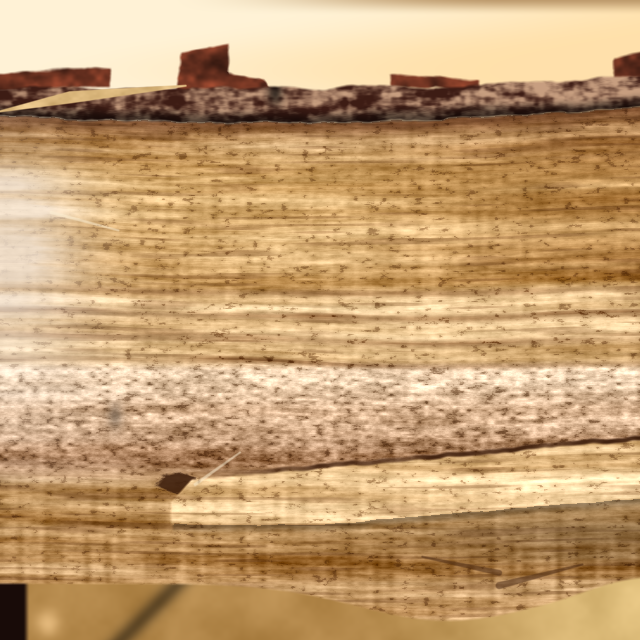
Give the GLSL for this texture, as a three.js fragment shader.

```glsl
// A split log seen side on: blurred backdrop, ragged bark rim with loose chips,
// streaked wood, and a pale splinter below a long crack.
// Layers are height curves and soft masks, textured by stretched value noise.
#define EDGE 0.003
#define STREAK_GAIN 0.48
#define GRAIN_GAIN 0.36
#define FIBRE_GAIN 0.08
#define BARK_DARK vec3(.24, .11, .08)
#define BARK_PALE vec3(.78, .62, .5)
#define CHIP_RED vec3(.43, .2, .13)
#define CRACK_DARK vec3(.24, .12, .05)
#define CREAM vec3(1., .95, .84)

varying vec2 vUv;

float hash(vec2 p) { return fract(sin(dot(p, vec2(127.1, 311.7))) * 43758.5); }

float noise(vec2 p) {
  vec2 i = floor(p), f = fract(p);
  f = f * f * (3. - 2. * f);
  return mix(mix(hash(i), hash(i + vec2(1, 0)), f.x),
             mix(hash(i + vec2(0, 1)), hash(i + vec2(1, 1)), f.x), f.y);
}

// Layered noise centred on zero
float fbm(vec2 p) {
  float sum = -.5, amp = .533;
  for (int i = 0; i < 4; i++) {
    sum += amp * noise(p);
    p = p * 2.03 + 17.3;
    amp *= .5;
  }
  return sum;
}

float above(float edge, float v) { return smoothstep(edge - EDGE, edge + EDGE, v); }
float between(float lo, float hi, float v) { return above(lo, v) * (1. - above(hi, v)); }
float blob(vec2 p, vec2 c, vec2 r) { vec2 d = (p - c) / r; return exp(-dot(d, d)); }

// Line from a to b, thinning toward b
float hair(vec2 p, vec2 a, vec2 b, float w) {
  vec2 d = b - a;
  float t = clamp(dot(p - a, d) / dot(d, d), 0., 1.);
  return 1. - smoothstep(0., EDGE, length(p - a - d * t) - w * (1. - t));
}

// Leaning plate with a sloped top
float plate(vec2 p, vec2 lo, vec2 hi, float lean, float slope) {
  p.x += lean * (p.y - lo.y);
  p.y -= slope * (p.x - lo.x);
  return between(lo.x, hi.x, p.x) * between(lo.y, hi.y, p.y);
}

vec3 backdrop(vec2 p) {
  vec3 top = mix(CREAM, vec3(1., .88, .67), smoothstep(.2, 1., p.x + .2 * sin(p.y * 30.)));
  top = mix(top, vec3(.72, .58, .4), smoothstep(.975, 1.005, p.y) * smoothstep(.25, .8, p.x));
  vec3 low = mix(vec3(.7, .53, .29), vec3(.87, .74, .48), smoothstep(.5, 1., p.x));
  low += .16 * fbm(p * 14.) + .2 * blob(p, vec2(.075, .025), vec2(.02));
  low *= 1. - .45 * blob(p, vec2(.19 + p.y, p.y), vec2(.02));
  low = mix(BARK_DARK * .4, low, smoothstep(.036, .047, p.x));
  return mix(low, top, step(.5, p.y));
}

// Base tone by height, from the belly up to the rim
vec3 woodTone(float y) {
  vec3 c = mix(vec3(.74, .56, .35), vec3(.74, .57, .36), smoothstep(.08, .2, y));
  c = mix(c, vec3(.68, .51, .37), smoothstep(.23, .28, y));
  c = mix(c, vec3(.82, .67, .53), smoothstep(.28, .35, y));
  c = mix(c, vec3(.93, .81, .68), smoothstep(.35, .41, y));
  c = mix(c, vec3(.9, .75, .54), smoothstep(.42, .44, y));
  c = mix(c, vec3(.79, .61, .37), smoothstep(.52, .57, y));
  c = mix(c, vec3(.84, .67, .43), smoothstep(.58, .66, y));
  return mix(c, vec3(.67, .48, .28), smoothstep(.72, .82, y));
}

vec3 wood(vec2 p) {
  float crack = .221 + .091 * p.x + .004 * noise(p.xx * 40.);
  float under = .18 + .082 * max(p.x - .5, 0.) + .004 * fbm(p.xx * 25.);
  float splinter = above(.267 + .9 * max(p.y - .215, 0.), p.x) * between(under, crack, p.y);

  // Grain follows a slow warp; the dusty band is granular
  vec2 g = p + vec2(0., .02 * noise(p * vec2(3, 5)) - .01);
  float dusty = smoothstep(.25, .29, p.y) * smoothstep(.44, .42, p.y) * (1. - splinter);
  float ridges = smoothstep(.42, .43, p.y) * smoothstep(.57, .54, p.y);
  float streak = fbm(g * vec2(2, 48)), fine = fbm(g * vec2(12, 150)), grain = fbm(p * vec2(90, 170));
  vec3 c = mix(woodTone(p.y), vec3(.92, .77, .56), splinter);
  c += STREAK_GAIN * (1. - .7 * dusty) * streak * vec3(.85, 1., 1.1);
  c += GRAIN_GAIN * (fine + grain * (.6 + dusty));
  c += FIBRE_GAIN * (noise(p * vec2(95, 9)) - .5) * (1. + smoothstep(.25, .15, p.y));

  // Regular dark furrows, thin scratches and pits
  float furrow = pow(.5 + .5 * cos((g.y - .433) * 168.), 4.) * ridges;
  float scratch = smoothstep(.62, .9, noise(g * vec2(8, 170))) * (1. - dusty);
  float pits = smoothstep(.14, .32, -grain);
  c *= 1. - vec3(.7, .9, 1.1) * (.28 * furrow * (.5 + noise(p * vec2(8, 30))) + .22 * scratch + .3 * pits);

  // Washed-out left, browner right, smudge
  float glow = blob(p, vec2(0., .65), vec2(.12, .14)) + .45 * blob(p, vec2(0., .47), vec2(.16));
  c = mix(c, vec3(.96, .91, .86), clamp(glow * (.8 + streak), 0., .8));
  c *= 1. - vec3(.1, .15, .22) * smoothstep(.4, 1., p.x) * smoothstep(.54, .6, p.y);
  c *= 1. - .2 * blob(p, vec2(.95, .16), vec2(.3, .05)) * (1. - splinter);
  c *= 1. - .35 * blob(p, vec2(.18, .35), vec2(.012, .02));

  // Crack, splinter shadow, knot hole, splits and hairs
  float gap = smoothstep(.006, .001, abs(p.y - crack - .002)) * smoothstep(.33, .46, p.x);
  c = mix(c, CRACK_DARK, gap * (.45 + .55 * noise(p.xx * 22.)));
  c *= 1. - .3 * smoothstep(.016, 0., under - p.y) * step(p.y, under) * above(.27, p.x);
  float hole = smoothstep(.35, .6, blob(p, vec2(.277, .245), vec2(.036, .017)) + .5 * grain);
  c = mix(c, CRACK_DARK, .9 * hole * (1. - splinter));
  float splits = hair(p, vec2(.78, .085), vec2(.91, .118), .004) + hair(p, vec2(.78, .105), vec2(.66, .13), .003);
  c = mix(c, CRACK_DARK, .5 * splits);
  float hairs = hair(p, vec2(.08, .668), vec2(.185, .64), .001) + hair(p, vec2(.305, .243), vec2(.375, .293), .001);
  return mix(c, CREAM, .5 * hairs);
}

void main() {
  vec2 p = vUv;
  float x = p.x, rough = fbm(p * vec2(22, 30));
  float belly = .088 - .058 * blob(p, vec2(.7, p.y), vec2(.2)) + .015 * smoothstep(.85, 1., x);
  float barkLow = .818 - .05 * x + .064 * x * x + .012 * rough;
  float barkTop = .863 + .014 * smoothstep(.6, 1., x) + .014 * fbm(vec2(x * 18., 3));
  vec3 c = mix(backdrop(p), wood(p), between(belly, barkLow, p.y));
  c *= 1. - vec3(.3, .4, .45) * smoothstep(.03, 0., barkLow - p.y) * step(p.y, barkLow);

  // Loose chips on the rim
  vec2 q = p + .012 * rough;
  float chips = plate(q, vec2(.277, .85), vec2(.35, .918), -.1, .2) + plate(q, vec2(-.1, .85), vec2(.174, .878), 0., .06)
    + plate(q, vec2(.36, .85), vec2(.43, .887), .8, -.15) + plate(q, vec2(.61, .865), vec2(.75, .884), 0., -.05)
    + plate(q, vec2(.958, .86), vec2(1.1, .907), 0., .25);
  c = mix(c, CHIP_RED * (.75 + rough + .5 * noise(p * 90.)), min(chips, 1.));

  // Mottled bark, dark along its underside, with a pale sliver
  float mottle = .38 + fbm(p * vec2(26, 75)) + .3 * noise(p * 130.) + .3 * (x - .6);
  vec3 bark = mix(BARK_DARK, BARK_PALE, smoothstep(.25, .85, mottle));
  bark *= mix(.4, 1., smoothstep(0., .025, p.y - barkLow)) * (1. - .7 * blob(p, vec2(.43, .855), vec2(.012, .02)));
  c = mix(c, bark, between(barkLow, barkTop, p.y));
  float sliver = max(hair(p, vec2(.11, .848), vec2(.29, .866), .008), hair(p, vec2(.11, .848), vec2(0., .826), .008));
  c = mix(c, vec3(.82, .68, .45) + .4 * rough, sliver);

  gl_FragColor = vec4(clamp(c, 0., 1.), 1);
}
```
